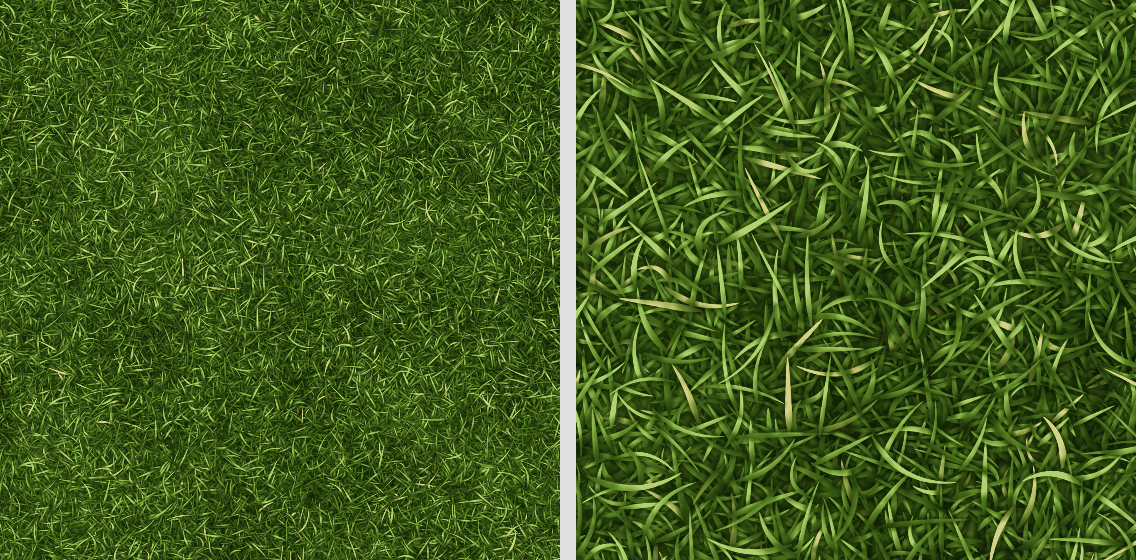
Left: the whole. Right: its middle third, enlarged.
Give the GLSL for this texture, as a Shadertoy shader.

```glsl
// A dense lawn seen from above: curved, tapering blades scattered on jittered grids.
// Layers run from fine shaded undergrowth to long sunlit blades, each casting
// a soft shadow; the accumulated light is turned into green by a colour ramp.

const int LAYERS = 17;
const float PI = 3.14159;

vec4 hash4(vec3 p) {
    vec4 q = fract(p.xyzx * vec4(0.1031, 0.1030, 0.0973, 0.1099));
    q += dot(q, q.wzxy + 33.33);
    return fract((q.xxyz + q.yzzw) * q.zywx);
}

float valueNoise(vec2 p, float seed) {
    vec2 cell = floor(p), f = fract(p);
    f = f * f * (3.0 - 2.0 * f);
    float a = hash4(vec3(cell, seed)).x;
    float b = hash4(vec3(cell + vec2(1, 0), seed)).x;
    float c = hash4(vec3(cell + vec2(0, 1), seed)).x;
    float d = hash4(vec3(cell + vec2(1, 1), seed)).x;
    return mix(mix(a, b, f.x), mix(c, d, f.x), f.y);
}

// Light runs from -1 (black gaps) to 6 (glints on dry tips).
vec3 grassRamp(float light) {
    vec3 color = mix(vec3(0.04, 0.085, 0.008), vec3(0.08, 0.15, 0.02), clamp(light + 1.0, 0.0, 1.0));
    color = mix(color, vec3(0.14, 0.24, 0.04), clamp(light, 0.0, 1.0));
    color = mix(color, vec3(0.21, 0.33, 0.07), clamp(light - 1.0, 0.0, 1.0));
    color = mix(color, vec3(0.29, 0.43, 0.11), clamp(light - 2.0, 0.0, 1.0));
    color = mix(color, vec3(0.39, 0.55, 0.17), clamp(light - 3.0, 0.0, 1.0));
    color = mix(color, vec3(0.56, 0.71, 0.31), clamp(light - 4.0, 0.0, 1.0));
    return mix(color, vec3(0.70, 0.82, 0.45), clamp(light - 5.0, 0.0, 1.0));
}

// Returns signed distance, position from root (0) to tip (1), and side (-1 to 1).
vec3 bladeShape(vec2 p, float angle, float halfLength, float halfWidth, float bend) {
    vec2 dir = vec2(cos(angle), sin(angle));
    vec2 q = vec2(dot(p, dir), dot(p, vec2(-dir.y, dir.x)));
    float t = q.x / halfLength;
    float along = clamp(0.5 + 0.5 * t, 0.0, 1.0);
    float slope = 2.0 * bend * t / halfLength;
    float across = (q.y - bend * (t * t - 0.3)) / sqrt(1.0 + slope * slope);
    float width = halfWidth * sqrt(1.0 - along) * smoothstep(-0.15, 0.3, along);
    float dist = max(abs(across) - width, (abs(t) - 1.0) * halfLength);
    return vec3(dist, along, clamp(across / halfWidth, -1.0, 1.0));
}

// Lays one layer of blades over the surface, stored as (light, dryness).
vec2 addLayer(vec2 surface, vec2 uv, float layer, float height, float pixel) {
    float cells = mix(58.0, 27.0, height);
    vec2 p = uv * cells + hash4(vec3(layer, 7.0, 3.0)).xy * 50.0 + 5.0;
    vec2 home = floor(p);
    float soft = 0.55 * pixel * cells;
    float shadowReach = 0.0032 * cells;

    for (int y = -1; y <= 1; y++)
    for (int x = -1; x <= 1; x++) {
        vec2 cell = home + vec2(x, y);
        vec4 place = hash4(vec3(cell, layer + 11.0));
        vec4 look = hash4(vec3(cell, layer + 71.0));

        // Tips lean upward on average but spread in every direction.
        float angle = 0.5 * PI + (place.z + place.w - 1.0) * 3.0;
        float halfLength = mix(0.36, 0.8, look.x);
        float halfWidth = mix(0.0013, 0.0025, look.y) * cells;
        float curl = 2.0 * look.z - 1.0;
        float bend = 0.26 * curl * abs(curl);
        vec3 blade = bladeShape(p - cell - place.xy, angle, halfLength, halfWidth, bend);

        // Soft contact shadow falls on everything beneath.
        float shadow = 1.0 - smoothstep(0.0, shadowReach, blade.x);
        surface.x *= 1.0 - 0.3 * shadow;

        float dry = step(0.93, look.w);
        float light = mix(1.9, 3.5, height) + (fract(look.w * 17.0) - 0.5) * 2.6;
        light += 0.5 * blade.z + 0.5 * (blade.y - 0.5) + dry * 0.6;
        light *= mix(0.5, 1.0, smoothstep(0.0, 0.45, blade.y));
        float cover = 1.0 - smoothstep(-soft, soft, blade.x);
        surface = mix(surface, vec2(light, dry), cover);
    }
    return surface;
}

void mainImage(out vec4 fragColor, in vec2 fragCoord) {
    vec2 uv = fragCoord / iResolution.y;
    float pixel = 1.0 / iResolution.y;

    // Shaded thatch between the roots.
    float thatch = valueNoise(uv * 150.0, 1.0);
    vec2 surface = vec2(0.4 + 2.3 * thatch, 0.7 * valueNoise(uv * 60.0, 2.0));

    for (int i = 0; i < LAYERS; i++) {
        float height = float(i) / float(LAYERS - 1);
        surface = addLayer(surface, uv, float(i), height, pixel);
    }

    // Dappled shade, fine fibre grain and broad patches of denser growth.
    float dapple = valueNoise(uv * 85.0, 5.0) - 0.5;
    float grain = valueNoise(uv * 230.0, 3.0) - 0.5;
    float patches = valueNoise(uv * 7.0, 4.0) + 0.8 * valueNoise(uv * 17.0, 6.0) - 0.9;
    float light = surface.x * (1.0 + 0.4 * dapple) + 0.8 * grain + 0.5 * patches;

    // Stretch the tones around the middle green.
    light = 2.15 + 1.45 * (light - 1.76);
    vec3 color = grassRamp(light);
    vec3 straw = color * vec3(1.2, 1.0, 1.2);
    fragColor = vec4(mix(color, straw, surface.y), 1.0);
}
```
